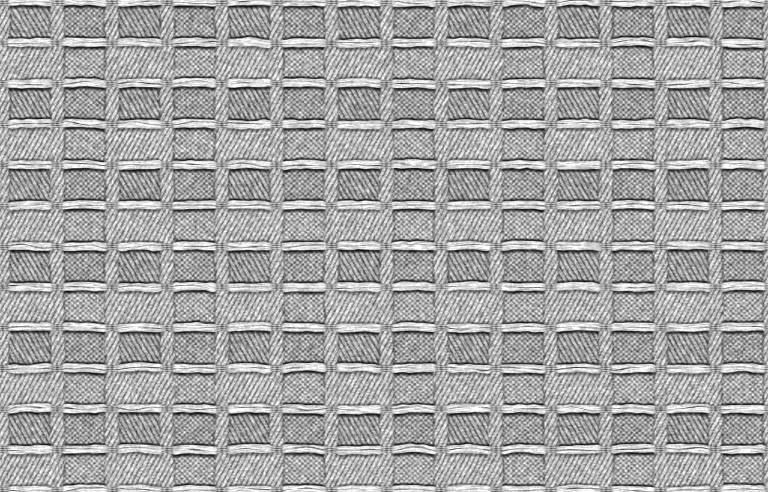
A Shadertoy shader for this texture:

```glsl
// Grey woven cloth: twill and basket cells in a grid, crossed by raised pale cords.

const float TAU = 6.2831853;
const vec2 REPEATS = vec2(7.0, 12.1);   // column pairs across, cord rows down
const vec3 SHADOW = vec3(0.05);
const vec3 GROOVE = vec3(0.40);
const vec3 YARN = vec3(0.86);
const vec3 CORD = vec3(0.97);

float hash(vec2 p) {
    return fract(sin(dot(p, vec2(127.1, 311.7))) * 43758.5453);
}

float noise(vec2 p) {
    vec2 i = floor(p), f = fract(p);
    f = f * f * (3.0 - 2.0 * f);
    return mix(mix(hash(i), hash(i + vec2(1, 0)), f.x),
               mix(hash(i + vec2(0, 1)), hash(i + vec2(1, 1)), f.x), f.y);
}

// Soft mask that is 1 for |x| < halfWidth
float band(float x, float halfWidth, float soft) {
    return 1.0 - smoothstep(halfWidth - soft, halfWidth + soft, abs(x));
}

// Signed distance from x to the nearest repeat of centre, period 1
float nearest(float x, float centre) {
    return fract(x - centre + 0.5) - 0.5;
}

// Rounded diagonal yarns, each slightly different and worn along its length
float twill(vec2 p, float count, float slant) {
    float wander = 0.15 * (noise(p * vec2(16.0, 6.0)) - 0.5);
    float phase = count * (p.x + slant * p.y) + wander;
    float ridge = 0.5 + 0.5 * cos(TAU * phase);
    float wear = noise(vec2(floor(phase + 0.5) * 7.3, p.y * 13.0));
    return smoothstep(-0.1, 0.8, ridge) * (0.72 + 0.42 * wear);
}

// Small over-and-under dots with a slight wander
float basket(vec2 p, vec2 count) {
    vec2 wander = vec2(noise(p * vec2(11.0, 4.0)), noise(p * vec2(9.0, 5.0) + 40.0));
    vec2 wave = sin(TAU * (p * count + 0.15 * wander));
    return 0.5 + 0.5 * wave.x * wave.y;
}

// Cord surface: two twisted strands with a broken dark seam and fine fibres
float strands(float across, float along, float id) {
    float twist = across + 0.9 * (noise(vec2(along * 5.0, id * 13.7)) - 0.5);
    float seam = band(twist, 0.14, 0.16) * noise(vec2(along * 9.0, id * 4.1));
    float fibre = noise(vec2(along * 16.0, twist * 4.5 + id * 31.0));
    float rounding = 1.0 - 0.12 * across * across;
    return rounding * (0.80 + 0.32 * fibre) - 0.62 * seam;
}

void mainImage(out vec4 fragColor, in vec2 fragCoord) {
    vec2 uv = fragCoord / iResolution.xy;
    vec2 p = vec2(uv.x, 1.0 - uv.y) * REPEATS - vec2(0.0, 0.06);
    vec2 pixel = REPEATS / iResolution.xy;
    float oddRow = mod(floor(p.y), 2.0);

    // Column masks with slightly uneven edges
    float sway = 0.02 * (noise(vec2(p.x * 2.0, p.y * 6.0)) - 0.5);
    float twillX = nearest(p.x + sway, 0.273);
    float basketX = nearest(p.x + sway, 0.772);
    float soft = max(0.010, pixel.x);
    float twillCell = band(twillX, 0.184, soft);
    float basketCell = band(basketX, 0.184, soft);
    float darkTwill = twillCell * (1.0 - oddRow);
    float sunken = max(darkTwill, basketCell);

    // Ground weave: pale twill, reverse twill and basket cells
    float grain = noise(p * vec2(73.0, 27.0)) + 0.5 * noise(p * vec2(37.0, 14.0) + 9.0) - 0.75;
    float pale = 0.28 + 0.66 * twill(p, 22.0, 0.20);
    float reverse = 0.06 + 0.66 * twill(p, 21.0, -0.21);
    float dots = 0.07 + 0.12 * oddRow + 0.80 * basket(p, vec2(20.0, 8.0));
    float level = mix(mix(pale, reverse, darkTwill), dots, basketCell);
    level += 0.60 * grain;
    vec3 color = mix(GROOVE, YARN, level);

    // Broken creases down the sides of sunken cells
    float creaseX = min(abs(abs(twillX) - 0.184) + oddRow, abs(abs(basketX) - 0.184));
    float creaseWear = noise(vec2(p.x * 6.0, p.y * 11.0));
    color = mix(color, SHADOW, 0.55 * creaseWear * band(creaseX, 0.010, 0.012));

    // Cord path: plump over cells, pinched where the separators bind it
    float cordId = floor(p.y + 0.5);
    float plump = max(band(twillX, 0.20, 0.035), band(basketX, 0.20, 0.035));
    float bend = 0.06 * (noise(vec2(p.x * 4.0, cordId * 9.1)) - 0.5);
    float cellArch = min(abs(twillX), abs(basketX)) / 0.2;
    float offset = p.y - cordId - bend * plump + 0.015 * plump * (1.0 - cellArch * cellArch);
    float side = offset > 0.0 ? 3.0 : 0.0;
    float ragged = 0.035 * (noise(vec2(p.x * 15.0, cordId * 5.3 + side)) - 0.5);
    float halfWidth = mix(0.080, 0.102 + ragged, plump);

    // Shadow around the cord, deepest in sunken cells
    float gap = abs(offset) - halfWidth;
    float reach = offset > 0.0 ? 0.115 : 0.08;
    float shade = 1.0 - smoothstep(0.1 * reach, reach, gap);
    float depth = 0.75 + 0.40 * noise(vec2(p.x * 24.0, cordId * 3.7 + side));
    color = mix(color, SHADOW, min(shade * plump * depth * mix(0.50, 0.90, sunken), 1.0));

    // Cord surface: bright floats and grey bound crossings
    float across = offset / halfWidth;
    float floatTone = strands(across, p.x, cordId);
    float binding = 0.5 + 0.5 * cos(TAU * across * 1.5);
    float boundTone = 0.46 + 0.26 * binding + 0.10 * cos(TAU * p.x * 22.0);
    float tone = mix(boundTone, floatTone, plump) + 0.16 * grain;
    float body = band(offset, halfWidth, max(0.020, pixel.y * 0.6));
    color = mix(color, CORD * tone, body);

    fragColor = vec4(clamp(color, 0.0, 1.0), 1.0);
}
```
